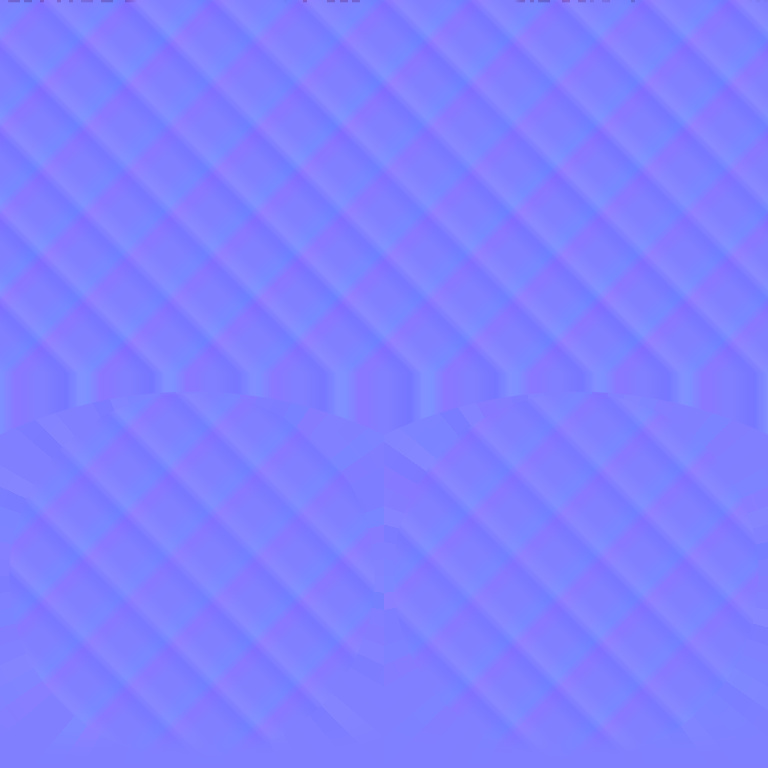
A Shadertoy shader for this texture map:

```glsl
// Normal map of a quilted diamond cushion: a wall panel above two round caps.

const float PITCH = 0.112;                  // spacing of cushions in a row
const vec2 CUSHION_ORIGIN = vec2(0.501, 0.948);
const float WALL_END = 0.514;               // the wall stretches below this
const float CAP_RADIUS = 0.238;
const float ARCH_RADIUS = 0.586;
const float TAU = 6.2831853;

float hash(float n) {
    return fract(sin(n * 12.99) * 4375.85);
}

// Slope across one cushion: flat middle, steep shoulder, soft groove.
float shoulderSlope(float t) {
    float a = abs(t);
    return sign(t) * smoothstep(0.22, 0.86, a) * (1.0 - smoothstep(0.84, 1.0, a));
}

// Red and green tilt of the diagonal cushion grid.
vec2 quiltTilt(vec2 p, float depth) {
    vec2 d = (p - CUSHION_ORIGIN) / PITCH;
    vec2 diagonal = vec2(d.x + d.y, d.x - d.y);
    vec2 cell = 2.0 * (fract(diagonal + 0.5) - 0.5);
    float rising = shoulderSlope(cell.x);
    float falling = shoulderSlope(cell.y);
    return -depth * vec2(rising + falling, rising - falling);
}

// Layered sines give each area a slightly different depth.
float depthVariation(vec2 p) {
    return 1.0 + 0.07 * sin(p.x * 17.0 + 2.0 * sin(p.y * 11.0))
               + 0.05 * sin(p.y * 31.0 - p.x * 13.0);
}

// Quilted disc whose rim is dragged outward in narrow wedges.
vec2 capTilt(vec2 p, vec2 center, float edge) {
    vec2 offset = p - center;
    float radius = length(offset);
    float wedge = floor(atan(offset.y, offset.x) / TAU * 72.0);
    float angle = (wedge + 0.5) / 72.0 * TAU;
    vec2 rim = center + CAP_RADIUS * vec2(cos(angle), sin(angle));

    float streak = 0.35 + 0.5 * hash(wedge + 91.0);
    float fade = 1.0 - smoothstep(CAP_RADIUS, 0.37, radius);
    vec2 smear = quiltTilt(rim, 0.030) * streak * fade;
    vec2 inner = quiltTilt(p, 0.029 * depthVariation(p));

    float outside = smoothstep(-edge, edge, radius - CAP_RADIUS);
    float floorFade = smoothstep(0.005, 0.06, p.y);
    return mix(inner, smear, outside) * floorFade;
}

// Quilted wall, drawn out into straight columns at its lower end.
vec2 wallTilt(vec2 p) {
    vec2 held = vec2(p.x, max(p.y, WALL_END));
    return quiltTilt(held, 0.034 * depthVariation(held));
}

// Ragged flecks along the upper border.
float borderFleck(vec2 p) {
    float column = floor(p.x * 190.0);
    float patchy = smoothstep(0.1, 0.6, sin(p.x * 19.0) + 0.5 * sin(p.x * 47.0));
    return patchy * step(0.55, hash(column + 7.0)) * smoothstep(0.996, 0.998, p.y);
}

void mainImage(out vec4 fragColor, in vec2 fragCoord) {
    vec2 p = fragCoord / iResolution.xy;
    float edge = 1.0 / iResolution.y;

    // One cap in each lower half, under a shallow arch
    vec2 capCenter = vec2(p.x < 0.5 ? 0.25 : 0.75, 0.25);
    vec2 archCenter = vec2(capCenter.x, 0.49 - ARCH_RADIUS);
    float inWall = smoothstep(-edge, edge, length(p - archCenter) - ARCH_RADIUS);
    inWall *= step(0.25, p.y);

    vec2 tilt = mix(capTilt(p, capCenter, edge), wallTilt(p), inWall);
    vec3 color = vec3(vec2(0.5) + tilt, 1.0);
    color -= vec3(0.05, 0.12, 0.18) * borderFleck(p);
    fragColor = vec4(color, 1.0);
}
```
